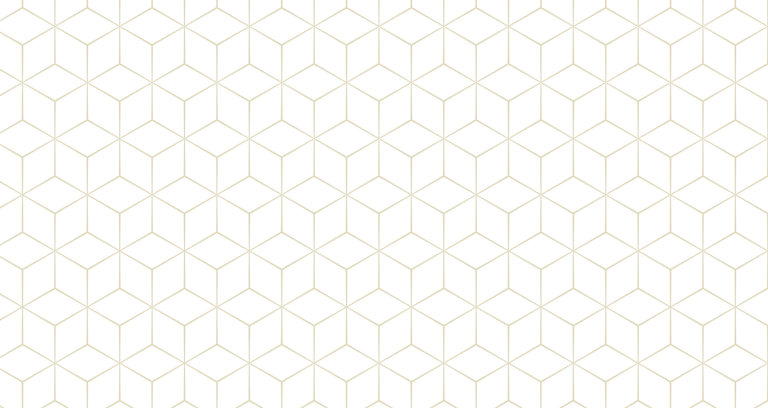
Give the GLSL for this pattern, as a WebGL 2 fragment shader.

```glsl
#version 300 es
precision highp float;
// Tumbling-block tiling in fine sand lines on white. Each hexagonal cell of a
// triangular lattice carries six spokes, thin at the star in its middle and
// thicker at the corners, where three cells join. Lengths are in canvas widths.

uniform vec2 u_resolution;
out vec4 fragColor;

const float CELL_WIDTH = 0.08438;           // about 11.85 repeats across
const vec2 LATTICE_ORIGIN = vec2(0.0715, 0.0584);
const float STAR_WIDTH = 0.0013;            // line width at the star
const float CORNER_WIDTH = 0.0021;          // line width at the cell corner
const float EDGE_SOFTNESS = 1.2;            // smoothing width in pixels
const vec3 PAPER = vec3(1.0);
const vec3 SAND = vec3(0.87, 0.84, 0.725);

const float SQRT3 = 1.7320508;
const vec2 UPRIGHT = vec2(0.0, 1.0);
const vec2 DIAGONAL = vec2(0.5 * SQRT3, 0.5);

// Offset from the centre of the nearest hexagonal cell
vec2 cellOffset(vec2 p) {
    vec2 period = CELL_WIDTH * vec2(1.0, SQRT3);
    vec2 a = p - period * round(p / period);
    vec2 shifted = p - 0.5 * period;
    vec2 b = shifted - period * round(shifted / period);
    return dot(a, a) < dot(b, b) ? a : b;
}

// Share of a smoothing window covered by a line of the given half width
float lineCoverage(float dist, float halfWidth, float window) {
    float inner = max(dist - 0.5 * window, -halfWidth);
    float outer = min(dist + 0.5 * window, halfWidth);
    return clamp((outer - inner) / window, 0.0, 1.0);
}

void main() {
    float pixel = 1.0 / u_resolution.x;
    vec2 p = abs(cellOffset(gl_FragCoord.xy * pixel - LATTICE_ORIGIN));

    // Fold the six spokes onto the nearer of the upright and the diagonal
    vec2 axis = dot(p, DIAGONAL) > p.y ? DIAGONAL : UPRIGHT;
    float along = dot(p, axis) * SQRT3 / CELL_WIDTH;
    float across = abs(p.x * axis.y - p.y * axis.x);

    // Tapered line over the paper
    float halfWidth = 0.5 * mix(STAR_WIDTH, CORNER_WIDTH, clamp(along, 0.0, 1.0));
    float ink = lineCoverage(across, halfWidth, EDGE_SOFTNESS * pixel);
    fragColor = vec4(mix(PAPER, SAND, ink), 1.0);
}
```
